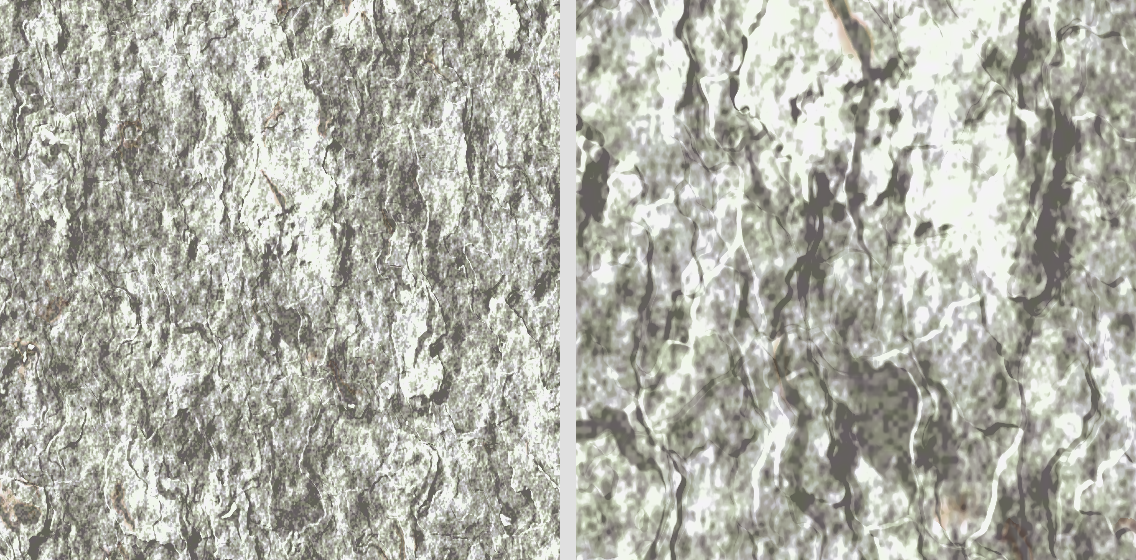
Left: the whole. Right: its middle third, enlarged.
Reproduce this texture procedurally as a Shadertoy shader.

```glsl
// Weathered pale tree bark: flaky upright plates, slanted fissures and lichen.

float hash(vec2 p) {
    vec3 q = fract(vec3(p.xyx) * 0.1031);
    q += dot(q, q.yzx + 33.33);
    return fract((q.x + q.y) * q.z);
}

vec2 hash2(vec2 p) {
    return vec2(hash(p), hash(p + 71.7));
}

float noise(vec2 p) {
    vec2 i = floor(p), f = fract(p);
    f = f * f * (3.0 - 2.0 * f);
    return mix(mix(hash(i), hash(i + vec2(1, 0)), f.x),
               mix(hash(i + vec2(0, 1)), hash(i + vec2(1, 1)), f.x), f.y);
}

float fbm(vec2 p) {
    float sum = 0.0, amp = 0.5;
    for (int i = 0; i < 5; i++) {
        sum += amp * noise(p);
        p = mat2(1.6, 1.2, -1.2, 1.6) * p + 17.3;
        amp *= 0.5;
    }
    return sum;
}

// Ragged, leaning coordinates shared by plates and fissures
vec2 warp(vec2 p) {
    vec2 w = vec2(fbm(p * vec2(16, 11)), fbm(p * vec2(14, 11) + 40.0)) - 0.5;
    return p + w * vec2(0.12, 0.18) + vec2(0.16 * p.y, 0.0);
}

// Softly blended Voronoi cells: x = cell level, y = solidity (low at seams)
vec2 plates(vec2 p) {
    vec2 cell = floor(p);
    float total = 0.0, level = 0.0, strongest = 0.0;
    for (int y = -1; y <= 1; y++)
    for (int x = -1; x <= 1; x++) {
        vec2 id = cell + vec2(x, y);
        float w = exp(-55.0 * length(id + hash2(id) - p));
        total += w;
        level += w * hash(id + 13.1);
        strongest = max(strongest, w);
    }
    return vec2(level, strongest) / total;
}

// Bark relief: x = height, y = level of the large plate
vec2 relief(vec2 p) {
    vec2 q = warp(p);
    vec2 big = plates(q * vec2(14.0, 6.5) + 5.0);
    vec2 flake = plates(q * vec2(32, 17) + 60.0);
    float h = 0.7 * big.x + 0.4 * flake.x + 0.25 * big.y + 0.15 * flake.y;
    return vec2(h + 1.3 * fbm(p * vec2(42, 25)), big.x);
}

// Tapered cracks: x = dark core, y = pale bead, z = surrounding halo
vec3 fissures(vec2 p) {
    vec2 grid = vec2(11, 7), cell = floor(p * grid);
    vec3 mask = vec3(0);
    for (int y = -1; y <= 1; y++)
    for (int x = -1; x <= 1; x++) {
        vec2 id = cell + vec2(x, y);
        float kind = hash(id + 29.0);
        vec2 d = p - (id + hash2(id + 3.0)) / grid;
        d.x += d.y * (0.3 * hash(id + 8.0) - 0.1);
        float along = d.y / mix(0.03, 0.085, hash(id + 5.0));
        float width = mix(0.001, 0.01, kind * kind) * (1.0 - along * along);
        float gap = abs(d.x) - width;
        float present = step(0.25, kind) * step(abs(along), 1.0);
        float core = present * (1.0 - smoothstep(-0.002, 0.002, gap));
        float halo = present * (1.0 - smoothstep(0.0, 0.008, gap));
        float bead = 1.0 - smoothstep(0.8, 1.1, length(d / vec2(0.006, 0.009)));
        bead *= step(0.25, kind) * step(0.75, hash(id + 17.0));
        mask = max(mask, vec3(core, bead, halo));
    }
    return mask;
}

void mainImage(out vec4 fragColor, in vec2 fragCoord) {
    vec2 p = fragCoord / iResolution.y;
    vec2 surface = relief(p);
    vec3 crack = fissures(warp(p));

    // Light from the upper left, with short cast shadows
    vec2 toLight = vec2(-0.8, 0.6);
    float slope = surface.x - relief(p + toLight * 0.0035).x;
    float blocked = 0.0;
    for (int i = 1; i <= 4; i++) {
        float t = 0.005 * float(i);
        blocked = max(blocked, relief(p + toLight * t).x - surface.x - 12.0 * t);
    }

    // Lichen, weather streaks and fine grain gathered into one tone
    float grain = noise(p * vec2(340, 280)) - 0.5;
    float tone = 0.51 + 0.25 * smoothstep(0.5, 0.85, surface.y);
    tone += 0.95 * (fbm(p * vec2(20, 9) + 90.0) - 0.485);
    tone += 1.1 * (fbm(p * vec2(100, 65) + 20.0) - 0.485) + 0.5 * grain;
    tone += clamp(2.0 * slope, -0.5, 0.5);
    tone -= 0.45 * smoothstep(0.05, 0.5, blocked);
    tone = mix(tone, 0.06 + 0.4 * grain, 0.85 * crack.x);
    tone = mix(tone, 0.9, crack.y);

    // Shadow brown to grey, then pale green or grey, then chalk white
    float green = smoothstep(0.4, 0.56, fbm(p * vec2(20, 13) + 7.0));
    vec3 pale = mix(vec3(0.76, 0.77, 0.76), vec3(0.79, 0.81, 0.74), green);
    vec3 color = mix(vec3(0.39, 0.38, 0.36), vec3(0.54, 0.53, 0.49), smoothstep(0.02, 0.28, tone));
    color = mix(color, vec3(0.65, 0.65, 0.60), smoothstep(0.27, 0.49, tone));
    color = mix(color, pale, smoothstep(0.48, 0.70, tone));
    color = mix(color, vec3(0.95, 0.96, 0.94), smoothstep(0.70, 0.92, tone));

    // Rusty inner bark beside some cracks, and faint lilac speckle
    float rust = crack.z * (1.0 - crack.x) * smoothstep(0.65, 0.8, noise(p * vec2(14, 9) + 33.0));
    color *= mix(vec3(1), vec3(0.88, 0.77, 0.7), rust);
    color += (noise(p * 150.0 + 50.0) - 0.5) * vec3(0.02, -0.02, 0.06);
    fragColor = vec4(clamp(color, 0.0, 1.0), 1.0);
}
```
